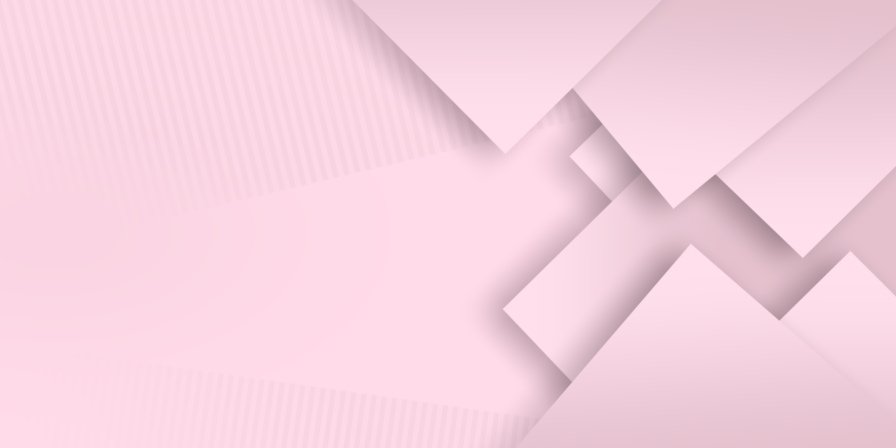
Give the GLSL for this background, as a WebGL 1 fragment shader.

```glsl
precision mediump float;
// Pale pink paper backdrop: two faint pinstripe fields on the left and a stack
// of sharp folded sheets on the right. Every sheet is a wedge (two half-planes)
// with a depth gradient and a soft shadow thrown to the left.

uniform vec2 u_resolution;

#define PAPER vec3(1.0, 0.855, 0.910)
#define SHEET_TIP vec3(1.0, 0.873, 0.923)
#define SHEET_DEEP vec3(0.895, 0.755, 0.805)
#define SHADOW_TINT vec3(0.22, 0.17, 0.19)
#define SHADOW_SHIFT vec2(-0.040, -0.006)
#define SHADOW_BLUR 0.062
#define STRIPE_DEPTH 0.022
#define UPPER_PERIOD 0.0247
#define LOWER_PERIOD 0.0230

float cross2(vec2 a, vec2 b) {
  return a.x * b.y - a.y * b.x;
}

// Signed distances to both wedge edges, positive inside.
// The edge directions run counterclockwise, from right to left of the opening.
vec2 wedgeSides(vec2 q, vec2 edgeA, vec2 edgeB) {
  return vec2(cross2(edgeA, q), cross2(q, edgeB));
}

// Lays one sheet and its shadow over the colour below.
vec3 addSheet(vec3 below, vec2 p, vec2 apex, vec2 edgeA, vec2 edgeB, float shadow) {
  edgeA = normalize(edgeA);
  edgeB = normalize(edgeB);
  vec2 q = p - apex;
  float depth = dot(q, normalize(edgeA + edgeB));

  // Shadow: soft in both directions, weaker away from the tip.
  vec2 shadowSides = wedgeSides(q - SHADOW_SHIFT, edgeA, edgeB);
  vec2 soft = smoothstep(-SHADOW_BLUR, SHADOW_BLUR, shadowSides);
  float dark = shadow * soft.x * soft.y * mix(1.0, 0.4, smoothstep(0.05, 0.5, depth));
  vec3 shaded = mix(below, below * SHADOW_TINT, dark);

  // Sheet face with smoothed edges.
  vec2 sides = wedgeSides(q, edgeA, edgeB);
  float pixel = 1.0 / u_resolution.y;
  float cover = smoothstep(-pixel, pixel, min(sides.x, sides.y));
  vec3 face = mix(SHEET_TIP, SHEET_DEEP, smoothstep(0.06, 0.52, depth));
  return mix(shaded, face, cover);
}

// Soft pinstripes across a coordinate, 0 to 1.
float stripes(float u, float period) {
  return smoothstep(-0.5, 0.5, sin(6.2832 * u / period));
}

vec3 backdrop(vec2 p) {
  vec3 col = PAPER;

  // Broad rosy haze at the left.
  vec2 haze = (p - vec2(0.12, 0.48)) / vec2(0.48, 0.26);
  col *= 1.0 - vec3(0.020, 0.028, 0.028) * exp(-dot(haze, haze));

  // Upper field, above a line that rises to the right.
  vec2 along = normalize(vec2(0.547, 0.131));
  float inside = cross2(along, p - vec2(1.016, 0.667));
  float upper = smoothstep(-0.003, 0.003, inside)
              * smoothstep(0.55, 0.85, p.y + 0.3 * p.x);
  col *= 1.0 - upper * (0.006 + STRIPE_DEPTH * stripes(dot(p, along), UPPER_PERIOD));

  // Lower field, below a line that falls to the right.
  along = normalize(vec2(0.833, -0.118));
  inside = -cross2(along, p - vec2(1.172, 0.070));
  float lower = smoothstep(-0.003, 0.003, inside) * smoothstep(0.0, 0.9, p.x);
  col *= 1.0 - lower * (0.006 + STRIPE_DEPTH * stripes(dot(p, along), LOWER_PERIOD));
  return col;
}

void main() {
  // Canvas height is one unit; x is stretched to span two.
  vec2 p = gl_FragCoord.xy / u_resolution * vec2(2.0, 1.0);
  vec3 col = backdrop(p);

  // Sheets that open to the right, lying lowest.
  col = addSheet(col, p, vec2(1.271, 0.651), vec2(0.34, -0.36), vec2(0.29, 0.28), 0.26);
  col = addSheet(col, p, vec2(1.122, 0.310), vec2(0.58, -0.61), vec2(1.17, 1.15), 0.32);

  // Right pair: one rising from below, one hanging from above.
  col = addSheet(col, p, vec2(1.898, 0.440), vec2(-0.60, -0.59), vec2(0.39, -0.39), 0.36);
  col = addSheet(col, p, vec2(1.792, 0.424), vec2(0.80, 0.79), vec2(-0.74, 0.71), 0.40);

  // Large front sheets: bottom, top right, top centre.
  col = addSheet(col, p, vec2(1.542, 0.456), vec2(-1.50, -1.75), vec2(1.76, -1.53), 0.40);
  col = addSheet(col, p, vec2(1.503, 0.534), vec2(1.91, 1.57), vec2(-0.86, 1.03), 0.40);
  col = addSheet(col, p, vec2(1.128, 0.656), vec2(1.34, 1.32), vec2(-1.31, 1.32), 0.36);

  gl_FragColor = vec4(col, 1.0);
}
```
